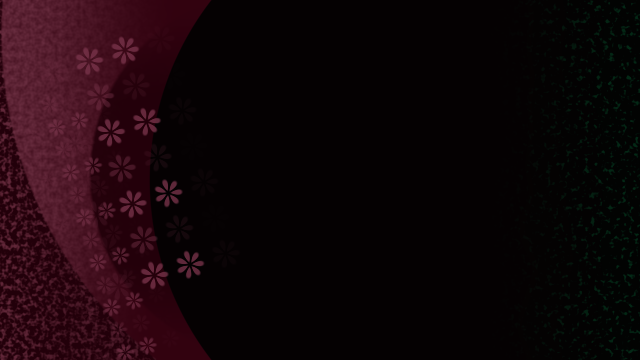
A Shadertoy shader for this background:

```glsl
// Dark disc over wine-red arcs with drifting blossoms, flaky grain and a faint green edge.

const vec3 NIGHT = vec3(0.020, 0.005, 0.009);
const vec3 WINE  = vec3(0.195, 0.007, 0.060);
const vec3 DEEP  = vec3(0.135, 0.000, 0.038);
const vec3 ROSE  = vec3(0.385, 0.155, 0.225);
const vec3 PETAL = vec3(0.470, 0.200, 0.290);
const vec3 MOSS  = vec3(0.005, 0.150, 0.075);

vec2 hashGradient(vec2 cell) {
    vec3 p = fract(cell.xyx * vec3(0.1031, 0.1030, 0.0973));
    p += dot(p, p.yzx + 33.33);
    float angle = 6.28318 * fract((p.x + p.y) * p.z);
    return vec2(cos(angle), sin(angle));
}

float gradientNoise(vec2 p) {
    vec2 i = floor(p), f = fract(p);
    vec2 w = f * f * f * (f * (f * 6.0 - 15.0) + 10.0);
    vec2 e = vec2(1.0, 0.0);
    float low  = mix(dot(hashGradient(i), f),
                     dot(hashGradient(i + e), f - e), w.x);
    float high = mix(dot(hashGradient(i + e.yx), f - e.yx),
                     dot(hashGradient(i + e.xx), f - e.xx), w.x);
    return mix(low, high, w.y);
}

// Layered fine grain, roughly -1 to 1
float grain(vec2 p, float scale) {
    return gradientNoise(p * scale)
         + 0.7 * gradientNoise(p * scale * 2.1 + 17.0);
}

// Soft-edged disc: 1 inside, 0 outside
float disc(vec2 p, vec2 center, float radius, float soft) {
    return 1.0 - smoothstep(-soft, soft, length(p - center) - radius);
}

mat2 rotation(float a) {
    return mat2(cos(a), sin(a), -sin(a), cos(a));
}

// Seven teardrop petals, wider towards the tip
float blossom(vec2 p, float radius, float soft) {
    float sector = 6.28318 / 7.0;
    float angle = atan(p.y, p.x) + 0.2;
    angle -= sector * floor(angle / sector + 0.5);
    vec2 q = length(p) * vec2(cos(angle), sin(angle)) / radius;
    float along = (q.x - 0.60) / 0.40;
    float halfWidth = 0.17 + 0.08 * along;
    float d = (length(vec2(along, q.y / halfWidth)) - 1.0) * 0.22 * radius;
    return 1.0 - smoothstep(-soft, soft, d);
}

// Tilted grid of blossoms: even rows bright, odd rows dim, limited to a strip
float blossomGrid(vec2 p, vec2 origin, float spacing, vec2 rows, float soft) {
    vec2 g = (p - origin) * rotation(0.295) / spacing;
    vec2 id = floor(g + 0.5);
    float row = -id.y;
    float odd = mod(row, 2.0);
    float inRows = step(rows.x, row) * step(row, rows.y);
    float column = id.x < -0.5 ? 0.25 * step(-1.5, id.x)
                 : id.x < 1.5 ? 1.0 : 0.07 * step(id.x, 2.5);
    float dim = mix(1.0, id.x > 0.5 ? 0.18 : 0.55, odd);
    return blossom((g - id) * spacing, spacing * 0.37, soft) * inRows * column * dim;
}

void mainImage(out vec4 fragColor, in vec2 fragCoord) {
    vec2 p = fragCoord / iResolution.y;
    float soft = 0.8 / iResolution.y;

    // Shapes: large dark disc, inner crescent and wide outer arc
    float night = disc(p, vec2(1.231, 0.500), 0.815, soft);
    float inner = disc(p, vec2(0.764, 0.514), 0.514, 0.006);
    float outer = disc(p, vec2(1.175, 0.908), 1.171, 0.004);

    // Rose haze from the left, held back inside the crescent
    float haze = smoothstep(0.50, 0.02, p.x + 0.2 * max(0.0, 0.4 - p.y));
    float middle = 1.0 - smoothstep(0.20, 0.50, abs(p.y - 0.50));
    haze *= 1.0 - inner * mix(0.5, 0.95, middle);
    vec3 base = mix(WINE, DEEP, inner * middle);

    // Flaky grain: gentle within the outer arc, strong beyond it
    float flakes = grain(p, 62.0);
    float gentle = haze * (0.85 + 0.45 * flakes);
    float edgeShade = 0.65 + 0.35 * smoothstep(0.20, 0.0, p.x);
    float rough = smoothstep(-0.25, 0.65, flakes) * edgeShade;
    vec3 roughColor = mix(DEEP, ROSE, rough);
    vec3 color = mix(roughColor, mix(base, ROSE, gentle), outer);
    color = mix(color, NIGHT, night);

    // Green specks gathering at the right edge
    float greenFade = smoothstep(1.36, 1.76, p.x + 0.05 * gradientNoise(p * 6.0));
    float specks = smoothstep(0.12, 0.65, grain(p + 5.0, 58.0));
    color = mix(color, vec3(0.005, 0.012, 0.010), 0.8 * greenFade);
    color += MOSS * specks * greenFade;

    // Large and small blossoms
    float large = blossomGrid(p, vec2(0.308, 0.632), 0.1037, vec2(-2.0, 4.0), soft);
    float small = blossomGrid(p, vec2(0.234, 0.396), 0.0653, vec2(-5.0, 6.0), soft);
    float bloom = max(large, small * 0.75 * (1.0 - night));
    color = mix(color, PETAL, bloom * 0.78);

    fragColor = vec4(max(color, 0.0), 1.0);
}
```
